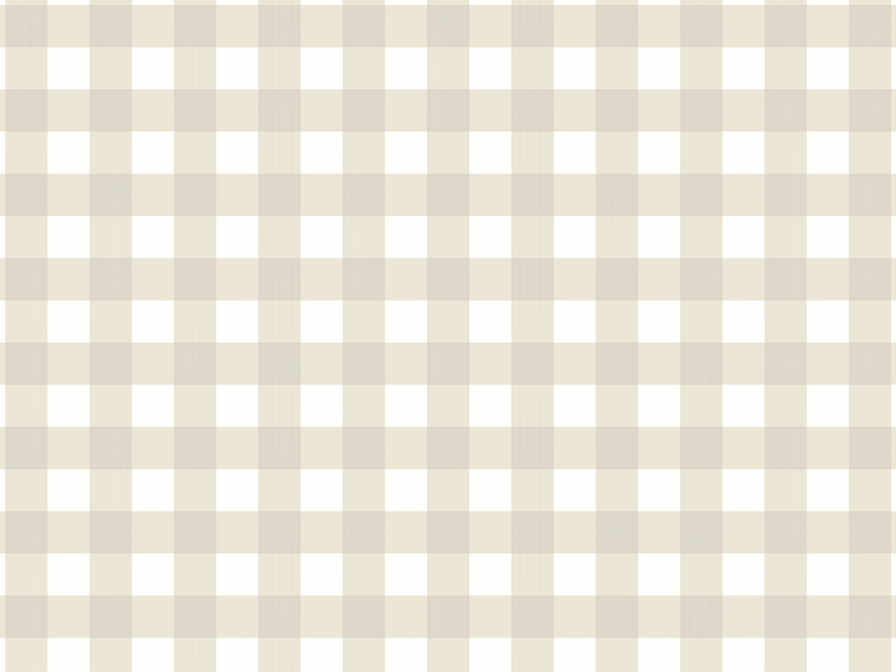
A WebGL 1 fragment shader for this pattern:

```glsl
precision highp float;
// Pale beige gingham: equal translucent bands crossing on white, with a faint thread grain.

uniform vec2 u_resolution;

// Coverage of bands that fill the first half of each repeat
vec2 bandCoverage(vec2 cell, float blur) {
  vec2 fromCentre = abs(fract(cell + 0.25) - 0.5);
  return 1.0 - smoothstep(0.251 - blur, 0.251 + blur, fromCentre);
}

// Layered sines: fine threads whose strength drifts from repeat to repeat
float threadGrain(float across, float along) {
  float threads = sin(across * 81.0) + 0.7 * sin(across * 53.0 + 1.3);
  float drift = 0.5 + 0.5 * sin(across * 2.3 + 1.7 * sin(along * 1.9));
  return threads * drift;
}

void main() {
  // Height is one unit, measured down from the top edge
  vec2 position = gl_FragCoord.xy / u_resolution.y;
  position.y = 1.0 - position.y;
  vec2 cell = (position - vec2(0.0078, 0.0075)) / 0.12555;

  float pixel = 1.0 / (u_resolution.y * 0.12555);
  vec2 band = bandCoverage(cell, max(0.7 * pixel, 0.012));
  float single = max(band.x, band.y);
  float crossing = band.x * band.y;

  // White ground, beige bands and greyer crossings
  vec3 color = mix(vec3(0.998, 0.998, 0.994), vec3(0.925, 0.902, 0.837), single);
  color = mix(color, vec3(0.866, 0.848, 0.792), crossing);

  // Thread grain, stronger along the vertical bands
  float grain = 0.0035 * band.x * threadGrain(cell.x, cell.y)
              + 0.0015 * band.y * threadGrain(cell.y, cell.x);

  // Slightly denser threads along the band edges
  vec2 edgeDistance = abs(abs(fract(cell + 0.25) - 0.5) - 0.235);
  vec2 selvedge = band * (1.0 - smoothstep(0.0, 0.025, edgeDistance));
  color += grain - 0.006 * max(selvedge.x, selvedge.y);

  gl_FragColor = vec4(color, 1.0);
}
```
